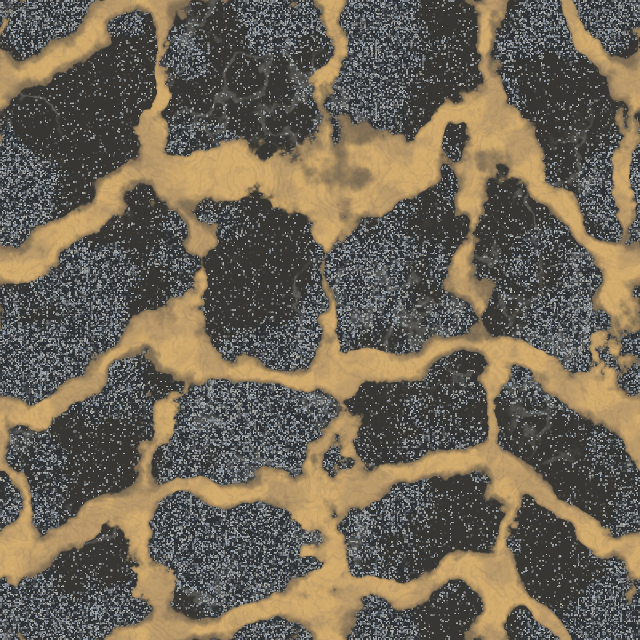
This texture is drawn by a three.js fragment shader. Its source:

```glsl
varying vec2 vUv;

const float STONES = 4.0;
const vec3 SAND_LIGHT = vec3(0.82, 0.67, 0.43);
const vec3 SAND_DEEP = vec3(0.70, 0.58, 0.41);
const vec3 SAND_SHADE = vec3(0.50, 0.43, 0.33);
const vec3 STONE_COOL = vec3(0.180, 0.192, 0.205);
const vec3 STONE_WARM = vec3(0.220, 0.212, 0.195);
const vec3 VEIN_GREY = vec3(0.46, 0.46, 0.44);
const vec3 GRAIN_BLUE = vec3(0.62, 0.68, 0.75);
const vec3 GRAIN_PALE = vec3(0.78, 0.77, 0.72);

float hash(vec2 p) {
  vec3 q = fract(p.xyx * 0.1031);
  q += dot(q, q.yzx + 33.33);
  return fract((q.x + q.y) * q.z);
}

// Value noise that wraps after the given number of cells
float noise(vec2 uv, vec2 cells, float seed) {
  vec2 p = uv * cells;
  vec2 i = floor(p);
  vec2 f = fract(p);
  f = f * f * f * (f * (f * 6.0 - 15.0) + 10.0);
  vec2 lo = mod(i, cells) + seed;
  vec2 hi = mod(i + 1.0, cells) + seed;
  float bottom = mix(hash(lo), hash(vec2(hi.x, lo.y)), f.x);
  float top = mix(hash(vec2(lo.x, hi.y)), hash(hi), f.x);
  return mix(bottom, top, f.y);
}

float fbm(vec2 uv, float cells, float seed) {
  float sum = 0.0;
  float weight = 0.5;
  for (int i = 0; i < 5; i++) {
    sum += weight * noise(uv, vec2(cells), seed);
    cells *= 2.0;
    seed += 37.0;
    weight *= 0.5;
  }
  return sum / 0.96875;
}

float smoothMin(float a, float b, float k) {
  float h = max(k - abs(a - b), 0.0) / k;
  return min(a, b) - 0.25 * k * h * h;
}

// Round mineral grains, one per cell, visible for the given share of cells
float grains(vec2 uv, float cells, float share, float seed) {
  vec2 p = uv * cells;
  vec2 id = mod(floor(p), cells) + seed;
  vec2 jitter = vec2(hash(id + 531.0), hash(id + 877.0)) - 0.5;
  float body = 1.0 - smoothstep(0.35, 0.8, length(fract(p) - 0.5 - 0.3 * jitter));
  return body * smoothstep(1.0 - share, 1.0, hash(id));
}

// Positive inside the joints, negative inside the stones
float jointDepth(vec2 uv) {
  vec2 p = uv * STONES;
  p.y += 0.25 * cos(uv.x * 12.566) + 1.0 * (noise(uv, vec2(4.0, 2.0), 11.0) - 0.5);
  p.x += 0.4 * (noise(uv, vec2(3.0, 5.0), 23.0) - 0.5);
  p += 0.32 * (vec2(fbm(uv, 14.0, 41.0), fbm(uv, 14.0, 263.0)) - 0.5);
  vec2 toLine = 0.5 - abs(fract(p) - 0.5);
  float rough = fbm(uv, 22.0, 307.0) - 0.5;
  float upright = toLine.x - 0.065 + 0.24 * rough;
  float level = toLine.y - 0.1 + 0.09 * rough;
  return -smoothMin(upright, level, 0.16);
}

vec3 stoneColor(vec2 uv) {
  float patches = fbm(uv, 7.0, 409.0);
  float density = smoothstep(0.36, 0.54, patches);
  vec3 color = mix(STONE_WARM, STONE_COOL, density);

  // Broken grey veins in the smoother patches
  float ridge = 1.0 - abs(fbm(uv, 16.0, 523.0) - 0.5) * 2.0;
  float veinArea = smoothstep(0.50, 0.64, fbm(uv, 6.0, 619.0));
  float vein = smoothstep(0.88, 0.99, ridge) * veinArea;
  color = mix(color, VEIN_GREY, 0.7 * vein * (0.5 + 0.5 * noise(uv, vec2(190.0), 71.0)));

  // Speckles
  float share = mix(0.08, 0.46, density);
  float speckle = max(grains(uv, 400.0, share, 3.0), 0.8 * grains(uv, 290.0, share, 97.0));
  float hue = hash(floor(uv * 290.0) + 211.0);
  return mix(color, mix(GRAIN_BLUE, GRAIN_PALE, hue), speckle);
}

vec3 sandColor(vec2 uv, float depth) {
  // Swirled contour lines
  vec2 swirl = vec2(fbm(uv, 9.0, 701.0), fbm(uv, 9.0, 811.0)) - 0.5;
  float flow = fbm(uv + 0.12 * swirl, 11.0, 907.0);
  float band = abs(fract(flow * 9.0) - 0.5) * 2.0;
  float stain = smoothstep(0.42, 0.66, fbm(uv, 18.0, 127.0));
  float deep = clamp(0.4 * smoothstep(0.55, 1.0, band) + 0.75 * stain, 0.0, 1.0);
  vec3 color = mix(SAND_LIGHT, SAND_DEEP, deep);

  // Thin sand near the stones is darker
  float cover = smoothstep(-0.01, 0.055, depth + 0.09 * (flow - 0.5));
  color = mix(SAND_SHADE, color, cover);
  return color + 0.03 * (noise(uv, vec2(300.0), 151.0) - 0.5);
}

void main() {
  float depth = jointDepth(vUv);
  float joint = smoothstep(-0.010, 0.010, depth);
  float dust = 0.3 * smoothstep(-0.035, 0.0, depth);
  vec3 stone = mix(stoneColor(vUv), STONE_WARM, dust);
  gl_FragColor = vec4(mix(stone, sandColor(vUv, depth), joint), 1.0);
}
```
